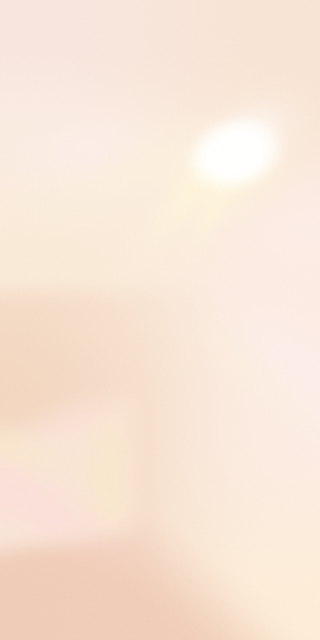
A WebGL 1 fragment shader for this background:

```glsl
precision highp float;

uniform vec2 u_resolution;

const vec3 CREAM = vec3(0.985, 0.940, 0.865);
const vec3 BLUSH = vec3(0.988, 0.930, 0.918);
const vec3 ROSE = vec3(0.985, 0.870, 0.850);
const vec3 SAND = vec3(0.950, 0.840, 0.755);
const vec3 PEACH = vec3(0.938, 0.797, 0.715);
const vec3 HONEY = vec3(0.975, 0.905, 0.790);
const vec3 LEMON = vec3(0.995, 0.960, 0.850);

// Coordinates of p in a frame centred on c and turned by angle
vec2 toLocal(vec2 p, vec2 c, float angle) {
  vec2 d = p - c;
  float s = sin(angle), k = cos(angle);
  return vec2(k * d.x + s * d.y, k * d.y - s * d.x);
}

// Gaussian spot stretched along a turned axis
float glow(vec2 p, vec2 c, vec2 radii, float angle) {
  vec2 q = toLocal(p, c, angle) / radii;
  return exp(-dot(q, q));
}

// 0 to 1 across a blurred border at d = 0
float softEdge(float d, float blur) {
  return smoothstep(-blur, blur, d);
}

vec2 gradientAt(vec2 cell) {
  float h = fract(sin(dot(cell, vec2(127.1, 311.7))) * 43758.5);
  return vec2(cos(6.2832 * h), sin(6.2832 * h));
}

float gradientNoise(vec2 p) {
  vec2 i = floor(p), f = fract(p);
  vec2 u = f * f * f * (f * (f * 6.0 - 15.0) + 10.0);
  vec2 e = vec2(1.0, 0.0);
  float low = mix(dot(gradientAt(i), f),
                  dot(gradientAt(i + e.xy), f - e.xy), u.x);
  float high = mix(dot(gradientAt(i + e.yx), f - e.yx),
                   dot(gradientAt(i + e.xx), f - e.xx), u.x);
  return mix(low, high, u.y);
}

// Pale wall: a left and a right column of light
vec3 wall(vec2 p) {
  vec3 left = mix(vec3(0.975, 0.915, 0.840), vec3(0.980, 0.922, 0.882),
                  smoothstep(1.15, 1.60, p.y));
  left = mix(left, vec3(0.972, 0.900, 0.870), smoothstep(1.55, 1.90, p.y));
  vec3 right = mix(vec3(0.990, 0.928, 0.840), vec3(0.985, 0.922, 0.885),
                   smoothstep(0.0, 0.65, p.y));
  right = mix(right, vec3(0.972, 0.893, 0.830), smoothstep(1.25, 1.75, p.y));
  return mix(left, right, smoothstep(0.1, 1.0, p.x));
}

// Warm shade on the left and along the bottom
vec3 addShade(vec3 color, vec2 p) {
  float side = 1.0 - smoothstep(0.0, 0.85, p.x);
  float below = softEdge(1.09 - p.y, 0.06);
  color = mix(color, SAND, side * below * mix(0.7, 1.0, softEdge(0.95 - p.y, 0.2)));

  float column = softEdge(0.49 - p.x, 0.035) * softEdge(0.85 - p.y, 0.15);
  color = mix(color, SAND, 0.18 * column);

  float slope = softEdge(0.255 - 0.91 * (p.x - 0.5) - p.y, 0.20);
  float ridge = softEdge(0.29 + 0.19 * p.x - p.y, 0.10);
  return mix(color, PEACH, 0.92 * slope * ridge);
}

// Pale slanted patch of light with coloured fringes
vec3 addPatch(vec3 color, vec2 p) {
  float top = softEdge(0.63 + 0.30 * p.x - p.y, 0.075);
  float bottom = softEdge(p.y - 0.28 - 0.17 * p.x, 0.055);
  float side = softEdge(0.41 - p.x, 0.07);
  float patchMask = top * bottom * side;
  color = mix(color, vec3(0.975, 0.900, 0.852), 0.9 * patchMask);
  color = mix(color, HONEY, 0.8 * patchMask * glow(p, vec2(0.35, 0.50), vec2(0.09, 0.24), 0.0));
  color = mix(color, HONEY, 0.75 * glow(p, vec2(0.0, 0.605), vec2(0.19, 0.06), -0.3));
  color = mix(color, ROSE, 0.85 * glow(p, vec2(0.06, 0.45), vec2(0.28, 0.075), -0.50));
  return mix(color, ROSE, 0.3 * glow(p, vec2(0.24, 0.70), vec2(0.12, 0.07), 0.4));
}

// Bright spot with two tails leading down to the left
vec3 addFlare(vec3 color, vec2 p) {
  color = mix(color, LEMON, 0.65 * glow(p, vec2(0.59, 1.39), vec2(0.19, 0.055), 0.89));
  color = mix(color, LEMON, 0.65 * glow(p, vec2(0.67, 1.35), vec2(0.13, 0.038), 1.10));
  color = mix(color, LEMON, 0.9 * glow(p, vec2(0.715, 1.46), vec2(0.15, 0.10), 0.35));
  color = mix(color, vec3(1.0), 0.5 * glow(p, vec2(0.775, 1.57), vec2(0.14, 0.08), 0.60));
  vec2 q = toLocal(p, vec2(0.735, 1.52), 0.30) / vec2(0.125, 0.092);
  return mix(color, vec3(1.0, 1.0, 0.995), softEdge(1.0 - length(q), 0.42));
}

void main() {
  vec2 p = gl_FragCoord.xy / u_resolution * vec2(1.0, 2.0);
  vec3 color = addShade(wall(p), p);

  // Faint washes
  color = mix(color, CREAM, 0.7 * glow(p, vec2(0.42, 1.48), vec2(0.32, 0.11), 0.35));
  color = mix(color, BLUSH, 0.7 * glow(p, vec2(0.27, 1.54), vec2(0.16, 0.08), 0.3));
  color = mix(color, BLUSH, 0.85 * glow(p, vec2(0.95, 0.83), vec2(0.30, 0.12), -0.75));
  color = mix(color, BLUSH, 0.45 * glow(p, vec2(0.98, 1.30), vec2(0.20, 0.12), 0.4));
  color = mix(color, CREAM, 0.35 * glow(p, vec2(0.78, 0.84), vec2(0.26, 0.06), -0.75));

  color = addPatch(color, p);
  color = addFlare(color, p);

  // Paper grain
  color += 0.006 * gradientNoise(p * 110.0);
  gl_FragColor = vec4(clamp(color, 0.0, 1.0), 1.0);
}
```
